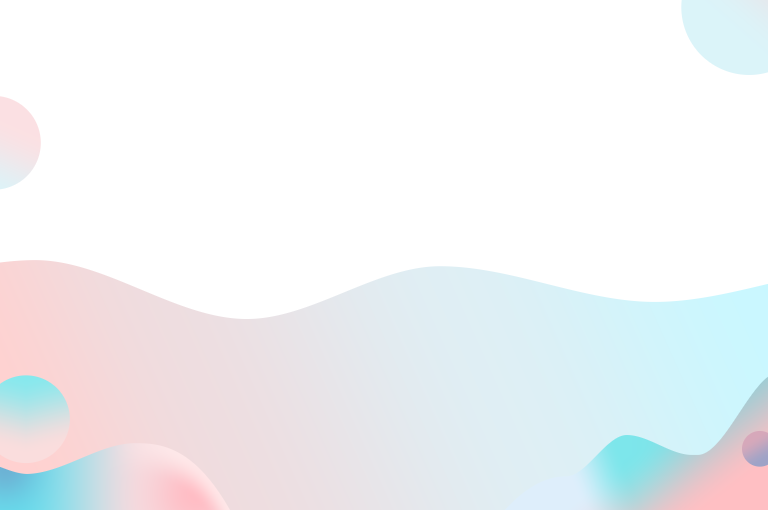
A Shadertoy shader for this background:

```glsl
// Antialiased coverage of the region where d < 0
float cover(float d) {
    return clamp(0.5 - d / max(length(vec2(dFdx(d), dFdy(d))), 1e-5), 0.0, 1.0);
}

float disc(vec2 p, vec2 centre, float radius) {
    return cover(length(p - centre) - radius);
}

float glow(vec2 p, vec2 centre, float size) {
    vec2 q = (p - centre) / size;
    return exp(-dot(q, q));
}

// Heights of the three wavy outlines
float waveHeight(float x) {
    return 0.461 + 0.029 * smoothstep(-0.2, 0.069, x)
         - 0.1155 * smoothstep(0.069, 0.484, x)
         + 0.1035 * smoothstep(0.484, 0.863, x)
         - 0.070 * smoothstep(0.863, 1.284, x)
         + 0.070 * smoothstep(1.284, 1.725, x);
}

float leftHeight(float x) {
    return 0.0986 - 0.028 * smoothstep(-0.055, 0.055, x)
         + 0.0604 * smoothstep(0.05, 0.265, x)
         - 0.131 * pow(max(x - 0.265, 0.0) / 0.186, 2.5);
}

float rightHeight(float x) {
    float shoulder = max(1.0 - (x - 0.99) / 0.12, 0.0);
    return 0.066 * (1.0 - shoulder * shoulder)
         + 0.081 * smoothstep(1.11, 1.229, x)
         - 0.039 * smoothstep(1.229, 1.357, x)
         + 0.163 * smoothstep(1.368, 1.53, x);
}

// Broad wave: pink on the left to icy blue on the right
vec3 waveColor(vec2 p) {
    float t = (p.x + 0.45 * (p.y - 0.3)) / 1.5;
    vec3 c = mix(vec3(1.0, 0.82, 0.815), vec3(0.935, 0.865, 0.875), smoothstep(-0.05, 0.25, t));
    c = mix(c, vec3(0.875, 0.935, 0.957), smoothstep(0.2, 0.65, t));
    return mix(c, vec3(0.79, 0.97, 1.0), smoothstep(0.6, 1.05, t));
}

vec3 leftColor(vec2 p) {
    vec3 c = mix(vec3(0.41, 0.87, 0.93), vec3(0.96, 0.865, 0.88), smoothstep(0.03, 0.29, p.x));
    c = mix(c, vec3(0.43, 0.64, 0.80), 0.75 * glow(p, vec2(0.01, 0.085), 0.065));
    c = mix(c, vec3(1.0, 0.74, 0.77), glow(p, vec2(0.385, 0.03), 0.085));
    float rim = smoothstep(0.07, 0.0, leftHeight(p.x) - p.y) * smoothstep(0.2, 0.36, p.x);
    return mix(c, vec3(1.0, 0.93, 0.93), 0.8 * rim);
}

vec3 rightColor(vec2 p) {
    vec3 teal = mix(vec3(0.49, 0.90, 0.92), vec3(0.58, 0.81, 0.84), smoothstep(1.24, 1.45, p.x));
    vec3 c = mix(vec3(0.87, 0.935, 0.985), teal,
                 smoothstep(1.11, 1.23, p.x + 0.4 * (p.y - 0.08)));
    return mix(c, vec3(1.0, 0.75, 0.765), smoothstep(0.82, 1.04, 0.75 * p.x - p.y));
}

void mainImage(out vec4 fragColor, in vec2 fragCoord) {
    // Canvas height is one; the right edge follows the 1.506 aspect
    vec2 p = fragCoord / iResolution.y;
    p.x *= 1.506 * iResolution.y / iResolution.x;
    vec3 col = vec3(1.0);
    vec3 paleBlue = vec3(0.86, 0.955, 0.975);

    // Pale discs cut by the upper corners
    vec3 discColor = mix(paleBlue, vec3(0.95, 0.86, 0.87),
                         smoothstep(-0.05, 0.14, dot(p - vec2(1.469, 0.986), vec2(0.65, 0.75))));
    col = mix(col, discColor, disc(p, vec2(1.469, 0.986), 0.133));
    discColor = mix(paleBlue, vec3(0.985, 0.88, 0.89),
                    smoothstep(-0.1, 0.05, dot(p - vec2(-0.012, 0.72), vec2(0.4, 0.9))));
    col = mix(col, discColor, disc(p, vec2(-0.012, 0.72), 0.092));

    // Wave and the two corner blobs
    col = mix(col, waveColor(p), cover(p.y - waveHeight(p.x)));
    col = mix(col, leftColor(p), cover(p.y - leftHeight(p.x)));
    col = mix(col, rightColor(p), cover(p.y - rightHeight(p.x)));

    // Cyan ball fading to pink underneath
    vec2 ball = p - vec2(0.051, 0.178);
    vec3 ballColor = mix(vec3(0.98, 0.865, 0.865), vec3(0.53, 0.91, 0.93),
                         smoothstep(-0.07, 0.085, ball.y - 0.25 * abs(ball.x)));
    col = mix(col, ballColor, disc(p, vec2(0.051, 0.178), 0.086));

    // Small mauve ball
    vec2 bead = p - vec2(1.490, 0.120);
    vec3 beadColor = mix(vec3(0.62, 0.64, 0.78), vec3(0.84, 0.66, 0.73),
                         smoothstep(-0.025, 0.025, dot(bead, vec2(-0.5, 0.85))));
    col = mix(col, beadColor, disc(p, vec2(1.490, 0.120), 0.035));

    fragColor = vec4(col, 1.0);
}
```
